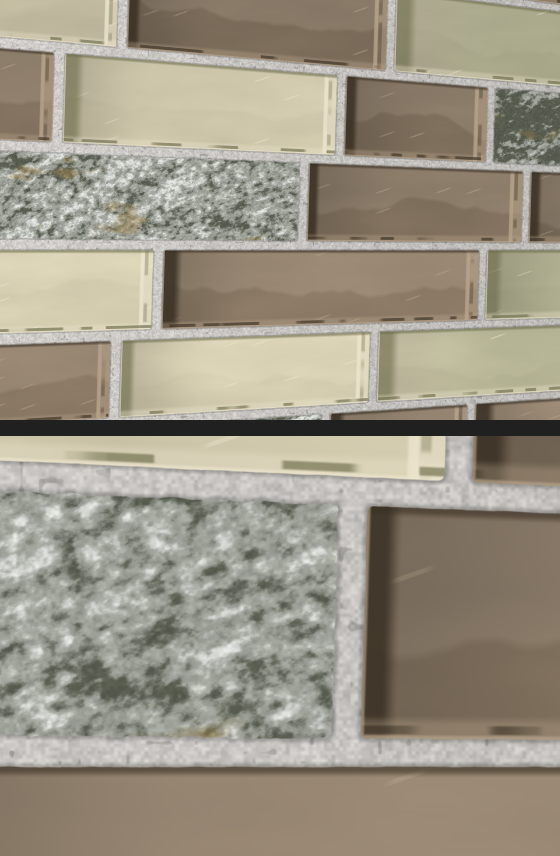
Top, the full canvas; bottom, a detail of the centre.
Reproduce this texture procedurally as a WebGL 2 fragment shader.

```glsl
#version 300 es
precision highp float;
// Wall of long glass and stone tiles in running courses, seen slightly aslant, with pale sandy grout.
uniform vec2 u_resolution;
out vec4 outColor;

// Lengths are in canvas heights, y runs downwards.
const vec3 COURSE_LEFT = vec3(0.5816, 0.2309, 0.0047);    // offset, pitch, foreshortening at x = 0
const vec3 COURSE_SLOPE = vec3(0.0039, -0.0371, -0.0016); // their change along x
const float LEAN = 0.03;
const float GROUT_HALF = 0.0140;
const float GROUT_TAPER = 0.0036;
const float CORNER = 0.005;
const float FAR = 2.5;
const int CREAM = 0, TAUPE = 1, STONE = 2;

// Joint positions and tile materials of each course, top to bottom.
const vec3 JOINTS[7] = vec3[7](
  vec3(1.19, FAR, FAR), vec3(0.293, 0.931, FAR), vec3(0.139, 0.811, 1.168),
  vec3(0.722, 1.252, FAR), vec3(0.375, 1.148, FAR), vec3(0.274, 0.889, FAR),
  vec3(0.773, 1.12, FAR));
const ivec4 MATERIALS[7] = ivec4[7](
  ivec4(TAUPE), ivec4(CREAM, TAUPE, CREAM, CREAM), ivec4(TAUPE, CREAM, TAUPE, STONE),
  ivec4(STONE, TAUPE, TAUPE, TAUPE), ivec4(CREAM, TAUPE, CREAM, CREAM),
  ivec4(TAUPE, CREAM, CREAM, CREAM), ivec4(STONE, TAUPE, TAUPE, TAUPE));

const vec3 GROUT_COLOR = vec3(0.80, 0.79, 0.775);
const vec3 CREAM_COLOR = vec3(0.81, 0.78, 0.67);
const vec3 CREAM_SHADE = vec3(0.66, 0.655, 0.54);
const vec3 CREAM_EDGE = vec3(0.42, 0.42, 0.29);
const vec3 CREAM_GLINT = vec3(0.93, 0.90, 0.81);
const vec3 TAUPE_COLOR = vec3(0.52, 0.455, 0.38);
const vec3 TAUPE_EDGE = vec3(0.22, 0.185, 0.135);
const vec3 TAUPE_GLINT = vec3(0.73, 0.65, 0.55);
const vec3 STONE_DARK = vec3(0.34, 0.36, 0.31);
const vec3 STONE_MID = vec3(0.62, 0.635, 0.60);
const vec3 STONE_LIGHT = vec3(0.86, 0.87, 0.85);
const vec3 RUST = vec3(0.60, 0.50, 0.30);

float hash(vec2 p) {
  vec3 q = fract(p.xyx * 0.1031);
  q += dot(q, q.yzx + 33.33);
  return fract((q.x + q.y) * q.z);
}

float noise(vec2 p) {
  vec2 i = floor(p), f = fract(p);
  f = f * f * (3.0 - 2.0 * f);
  return mix(mix(hash(i), hash(i + vec2(1, 0)), f.x),
             mix(hash(i + vec2(0, 1)), hash(i + vec2(1, 1)), f.x), f.y);
}

float fbm(vec2 p) {
  float sum = 0.0, amp = 0.533;
  for (int i = 0; i < 4; i++) {
    sum += amp * noise(p);
    p = mat2(1.6, 1.2, -1.2, 1.6) * p + 17.3;
    amp *= 0.5;
  }
  return sum;
}

float band(float d, float center, float halfWidth) {
  return 1.0 - smoothstep(halfWidth * 0.4, halfWidth, abs(d - center));
}

// Short slanted marks, at most one per cell.
float scratches(vec2 p) {
  vec2 g = p * vec2(14.0, 20.0), cell = floor(g), f = fract(g) - 0.5;
  float along = (hash(cell + 5.0) - 0.5) * 0.4;
  float line = band(f.y + 0.5 * f.x + along, 0.0, 0.055) * band(f.x, 0.0, 0.32);
  return line * step(0.78, hash(cell + 91.0));
}

vec3 groutColor(vec2 p) {
  float sand = noise(p * 330.0) * 0.6 + noise(p * 150.0) * 0.4;
  float pit = smoothstep(0.84, 0.95, noise(p * 130.0 + 40.0));
  return GROUT_COLOR * (0.87 + 0.25 * sand - 0.14 * pit) * (1.03 - 0.07 * p.x);
}

vec3 stoneColor(vec2 p) {
  vec2 grain = mat2(0.93, 0.37, -0.37, 0.93) * p;
  float layers = fbm(vec2(dot(p, vec2(0.93, -0.37)) * 9.0, dot(p, vec2(0.37, 0.93)) * 30.0));
  float crystals = fbm(grain * vec2(75.0, 110.0));
  float tone = 0.5 + 1.2 * (layers - 0.5) + 1.5 * (crystals - 0.5);
  tone -= 0.36 * smoothstep(1.0, 1.2, p.x);
  vec3 c = mix(STONE_DARK, STONE_MID, smoothstep(0.0, 0.5, tone));
  c = mix(c, STONE_LIGHT, smoothstep(0.5, 1.0, tone));
  c = mix(c, RUST, 0.5 * smoothstep(0.64, 0.78, fbm(p * vec2(10.0, 22.0) + 8.0)));
  return c * (0.92 + 0.16 * noise(p * 300.0));
}

// edges holds the distances to the left, right, top and bottom of the tile.
vec3 glassColor(vec2 p, vec4 edges, bool cream, float seed) {
  vec3 body = cream ? mix(CREAM_COLOR, CREAM_SHADE, smoothstep(0.85, 1.2, p.x)) : TAUPE_COLOR;
  vec3 dark = cream ? CREAM_EDGE : TAUPE_EDGE;
  vec3 glint = cream ? CREAM_GLINT : TAUPE_GLINT;
  body *= 0.95 + 0.08 * seed + 0.10 * (fbm(p * vec2(5.0, 16.0) + seed * 30.0) - 0.5);
  body *= 0.95 + 0.09 * smoothstep(0.0, 0.8, p.y);

  // Wavy reflection on the upper part and fine scratches.
  float wave = 0.05 + 0.10 * fbm(vec2(p.x * 6.0, seed * 50.0));
  body += (cream ? 0.02 : 0.055) * (1.0 - smoothstep(wave - 0.006, wave + 0.006, edges.z));
  body = mix(body, glint, 0.4 * scratches(p + seed));

  // Thick dark left side, bright right side.
  float side = 0.020 + 0.022 * seed;
  vec3 c = body * mix(0.87, 1.0, smoothstep(0.0, 0.22, edges.x));
  c = mix(c, dark, (cream ? 0.6 : 0.85) * (1.0 - smoothstep(side * 0.65, side * 1.3, edges.x)));
  c = mix(c, glint, 0.45 * (1.0 - smoothstep(0.022, 0.032, edges.y)));
  c = mix(c, dark, 0.35 * band(edges.y, 0.015, 0.006) * smoothstep(0.3, 0.6, noise(p * vec2(8.0, 45.0))));
  c = mix(c, glint, 0.7 * band(edges.y, 0.025, 0.006));

  // Thin rims: dark above, light with broken dashes below.
  c = mix(c, dark, 0.6 * (1.0 - smoothstep(0.002, 0.009, edges.z)));
  c = mix(c, glint, 0.35 * (1.0 - smoothstep(0.010, 0.020, edges.w)));
  float dash = smoothstep(0.45, 0.6, noise(vec2(p.x * 38.0, seed * 20.0)));
  c = mix(c, dark, 0.65 * dash * band(edges.w, 0.007, 0.005));
  return mix(c, glint, 0.65 * (1.0 - smoothstep(0.001, 0.004, min(edges.x, edges.w))));
}

void main() {
  vec2 p = vec2(gl_FragCoord.x, u_resolution.y - gl_FragCoord.y) / u_resolution.y;
  float aa = 1.0 / u_resolution.y;

  // Course under this point: solve y = offset + pitch d - foreshortening d^2.
  vec3 k = COURSE_LEFT + COURSE_SLOPE * p.x;
  float d = (k.y - sqrt(max(k.y * k.y - 4.0 * k.z * (p.y - k.x), 0.0))) / (2.0 * k.z);
  int course = clamp(int(floor(d)) + 4, 0, 6);
  float across = fract(d), height = k.y - 2.0 * k.z * (floor(d) + 0.5);

  // Tile within the course.
  float x = p.x + LEAN * (across - 0.5) * height;
  vec3 joints = JOINTS[course];
  int index = int(dot(step(joints, vec3(x)), vec3(1.0)));
  float left = index == 0 ? -0.35 : joints[index - 1];
  float right = index == 3 ? FAR : joints[index];
  float gap = GROUT_HALF - GROUT_TAPER * p.x;
  vec4 edges = vec4(x - left, right - x, across * height, (1.0 - across) * height) - gap;
  int material = MATERIALS[course][index];
  float seed = hash(vec2(course * 7 + 3, index * 13 + 5));

  // Rounded tile outline, rougher for stone.
  float rough = material == STONE ? 0.005 : 0.0015;
  vec2 inset = CORNER - min(edges.xz, edges.yw);
  float dist = length(max(inset, 0.0)) + min(max(inset.x, inset.y), 0.0) - CORNER;
  dist += rough * (fbm(p * 60.0) - 0.5);

  vec3 tile = material == STONE ? stoneColor(p) : glassColor(p, edges, material == CREAM, seed);
  vec3 color = groutColor(p) * mix(0.78, 1.0, smoothstep(0.0, 0.005, dist));
  color = mix(color, tile, 1.0 - smoothstep(-aa, aa, dist));
  outColor = vec4(clamp(color, 0.0, 1.0), 1.0);
}
```
